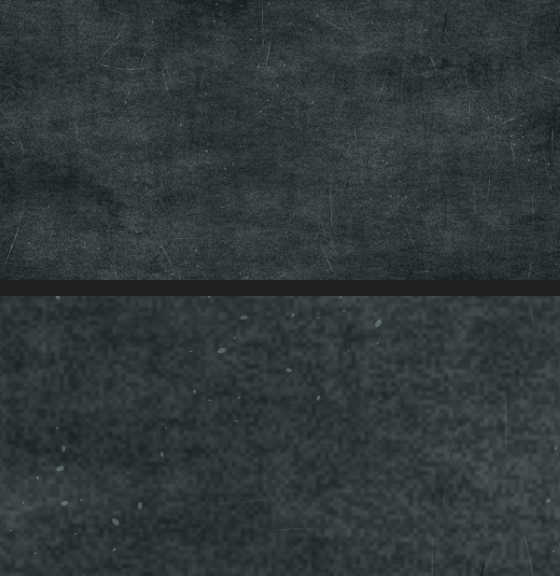
Top: the whole. Bottom: its middle third, enlarged.
Reproduce this texture procedurally as a WebGL 1 fragment shader.

```glsl
precision highp float;
// A worn slate-dark board: clouded grey-green paint with horizontal rubs,
// fine grain, dark creases, chalky specks and thin curved scratches.
// Layers of value noise build one tone, which a two-colour ramp then tints.

uniform vec2 u_resolution;

const vec3 DARK_SLATE = vec3(0.150, 0.180, 0.189);
const vec3 PALE_SLATE = vec3(0.250, 0.291, 0.290);
const float BASE_TONE = 0.42;
const float CLOUD_AMOUNT = 1.15;
const float RUB_AMOUNT = 0.85;
const float FIBRE_AMOUNT = 0.38;
const float DRIP_AMOUNT = 0.30;
const float GRAIN_AMOUNT = 0.85;
const float GRAIN_SCALE = 190.0;
const float CREASE_AMOUNT = 0.45;
const float EDGE_SHADE = 0.28;
const float SPECK_CELLS = 32.0;
const float SPECK_AMOUNT = 1.5;
const float SCRATCH_WIDTH = 0.0011;
const float LIGHT_SCRATCH = 1.35;
const float DARK_SCRATCH = 0.65;
const int SCRATCH_COUNT = 120;
const float PI = 3.14159;

float hash(vec2 p) {
  vec3 q = fract(p.xyx * 0.1031);
  q += dot(q, q.yzx + 33.33);
  return fract((q.x + q.y) * q.z);
}

vec2 hash2(vec2 p) {
  return vec2(hash(p), hash(p + vec2(57.3, 19.7)));
}

float noise(vec2 p) {
  vec2 cell = floor(p);
  vec2 f = fract(p);
  f = f * f * (3.0 - 2.0 * f);
  float low = mix(hash(cell), hash(cell + vec2(1.0, 0.0)), f.x);
  float high = mix(hash(cell + vec2(0.0, 1.0)), hash(cell + 1.0), f.x);
  return mix(low, high, f.y);
}

float fbm(vec2 p) {
  float sum = 0.0;
  float gain = 0.5;
  for (int i = 0; i < 5; i++) {
    sum += gain * noise(p);
    p = mat2(1.6, 0.6, -0.6, 1.6) * p * 1.2 + 11.7;
    gain *= 0.55;
  }
  return sum / 1.055;
}

// Narrow horizontal creases along the mid level of a warped noise
float creases(vec2 p, float warp) {
  float n = noise(vec2(p.x * 2.6, p.y * 11.0 + warp * 5.0) + 41.0);
  float ridge = 1.0 - abs(2.0 * n - 1.0);
  return smoothstep(0.78, 1.0, ridge) * smoothstep(0.45, 0.7, noise(p * 4.0 + 73.0));
}

// Chalk chips: one small, slightly stretched dot in some cells of a grid
float specks(vec2 p, float pixel) {
  vec2 cell = floor(p * SPECK_CELLS);
  vec2 spot = (cell + 0.2 + 0.6 * hash2(cell + 5.0)) / SPECK_CELLS;
  vec2 shape = hash2(cell + 91.0);
  float angle = PI * shape.x;
  vec2 d = p - spot;
  d = vec2(dot(d, vec2(cos(angle), sin(angle))) * 0.6,
           dot(d, vec2(-sin(angle), cos(angle))));
  float radius = mix(0.0008, 0.0032, shape.y * shape.y * shape.y);
  float clump = noise(cell * 0.16 + 7.0);
  float present = step(hash(cell + 23.0), 0.5 * smoothstep(0.35, 0.8, clump));
  return present * (1.0 - smoothstep(radius - 0.5 * pixel, radius + 0.6 * pixel, length(d)));
}

// Signed tone of all scratches: bowed strokes that taper at both ends
float scratches(vec2 p, float aspect, float wear, float pixel) {
  float sum = 0.0;
  for (int i = 0; i < SCRATCH_COUNT; i++) {
    float id = float(i);
    vec2 centre = hash2(vec2(id, 3.0)) * vec2(aspect, 1.0);
    vec2 form = hash2(vec2(id, 17.0));
    vec2 kind = hash2(vec2(id, 29.0));
    float upright = PI * (0.5 + 0.3 * (form.x - 0.5));
    float angle = kind.x < 0.4 ? upright : PI * form.x;
    float reach = mix(0.025, 0.15, form.y * form.y);
    float bend = (hash(vec2(id, 43.0)) - 0.5) * mix(1.5, 4.5, kind.x);
    vec2 along = vec2(cos(angle), sin(angle));
    vec2 d = p - centre;
    float u = dot(d, along);
    float v = dot(d, vec2(-along.y, along.x)) - bend * (u * u - 0.3 * reach * reach);
    float dist = abs(v) * inversesqrt(1.0 + 4.0 * bend * bend * u * u);
    float line = 1.0 - smoothstep(0.0, SCRATCH_WIDTH + 0.75 * pixel, dist);
    float taper = 1.0 - smoothstep(0.45, 1.0, abs(u) / reach);
    float strength = mix(0.25, 1.0, hash(vec2(id, 61.0)));
    float tint = kind.y < 0.27 ? -DARK_SCRATCH : LIGHT_SCRATCH;
    sum += line * taper * strength * tint;
  }
  return sum * mix(0.35, 1.0, wear);
}

void main() {
  float pixel = 1.0 / u_resolution.y;
  vec2 p = gl_FragCoord.xy * pixel;
  float aspect = u_resolution.x * pixel;

  // Broad stains and horizontal rubs
  float cloud = fbm(p * vec2(4.0, 5.5) + 3.0);
  float rub = fbm(vec2(p.x * 5.0, p.y * 24.0 + cloud * 4.0) + 31.0);
  float tone = BASE_TONE + CLOUD_AMOUNT * (cloud - 0.5) + RUB_AMOUNT * (rub - 0.5);

  // Fine fibres, vertical drips and grain
  tone += FIBRE_AMOUNT * (noise(p * vec2(32.0, 120.0)) - 0.5);
  tone += DRIP_AMOUNT * (noise(p * vec2(48.0, 7.0) + 13.0) - 0.5);
  float grain = noise(p * GRAIN_SCALE + 0.37) - 0.5;
  tone += GRAIN_AMOUNT * grain * mix(0.7, 1.3, cloud);

  // Creases and shaded borders
  tone -= CREASE_AMOUNT * creases(p, cloud);
  vec2 edge = abs(p / vec2(aspect, 1.0) * 2.0 - 1.0);
  tone -= EDGE_SHADE * (pow(edge.x, 6.0) + 0.5 * pow(edge.y, 8.0));

  // Damage on top
  float wear = smoothstep(0.25, 0.7, noise(p * 45.0 + 83.0));
  tone += scratches(p, aspect, wear, pixel);
  tone += SPECK_AMOUNT * specks(p, pixel);

  gl_FragColor = vec4(mix(DARK_SLATE, PALE_SLATE, clamp(tone, -0.45, 2.4)), 1.0);
}
```
